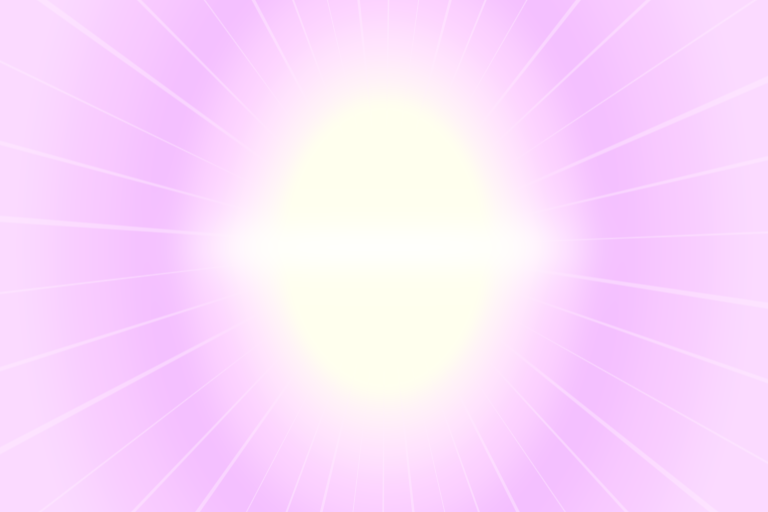
A Shadertoy shader for this background:

```glsl
const vec2  CENTER       = vec2(0.501, 0.517);  // fraction of the canvas
const float GLOW_SQUASH  = 0.70;                // below 1 stretches the glow upward
const float RAY_SQUASH   = 0.78;                // below 1 packs rays near the vertical
const float RAY_COUNT    = 42.0;                // multiple of 3, widths cycle by three
const float RAY_PHASE    = 0.41;                // in ray spacings
const float RAY_SKEW     = 0.21;                // uneven spacing around the circle
const float RAY_SKEW_DIR = 3.32;                // radians
const float RAY_THIN     = 0.014;               // half width in ray spacings
const float RAY_STEP     = 0.014;               // width gained per ray in the cycle
const float RAY_OPACITY  = 0.46;
const vec2  FLARE_SIZE   = vec2(0.310, 0.050);
const vec2  HALO_SIZE    = vec2(0.335, 0.105);
const float TAU          = 6.2831853;

const vec3 WHITE  = vec3(1.00, 1.00, 0.99);
const vec3 CREAM  = vec3(1.00, 1.00, 0.935);
const vec3 BLUSH  = vec3(1.00, 0.95, 0.97);
const vec3 PETAL  = vec3(1.00, 0.90, 0.99);
const vec3 PINK   = vec3(0.99, 0.825, 1.00);
const vec3 ORCHID = vec3(0.958, 0.752, 1.00);
const vec3 LILAC  = vec3(0.974, 0.792, 1.00);
const vec3 MIST   = vec3(0.983, 0.855, 1.00);
const vec3 RAY    = vec3(1.00, 0.93, 1.00);

// Cream core, pink rim, orchid ring and pale outer field
vec3 radialGlow(float d) {
    vec3 color = mix(CREAM, BLUSH, smoothstep(0.185, 0.235, d));
    color = mix(color, PETAL,  smoothstep(0.220, 0.280, d));
    color = mix(color, PINK,   smoothstep(0.260, 0.350, d));
    color = mix(color, ORCHID, smoothstep(0.330, 0.440, d));
    color = mix(color, LILAC,  smoothstep(0.450, 0.580, d));
    return mix(color, MIST,    smoothstep(0.550, 0.740, d));
}

// Tapered rays whose widths cycle thin, medium, thick
float rayMask(vec2 p, float pixel) {
    float angle = atan(p.y * RAY_SQUASH, p.x);
    float position = angle * RAY_COUNT / TAU - RAY_PHASE
                   - RAY_SKEW * cos(angle - RAY_SKEW_DIR);
    float index = round(position);
    float halfWidth = RAY_THIN + RAY_STEP * mod(index, 3.0);
    float radius = max(length(p), 0.01);
    float blur = pixel * RAY_COUNT / (TAU * radius);
    float ray = 1.0 - smoothstep(halfWidth - blur, halfWidth + blur,
                                 abs(position - index));
    return ray * smoothstep(0.22, 0.46, radius);
}

// Soft horizontal lens: flat along x, bell-shaped along y
float lens(vec2 p, vec2 size) {
    vec2 s = p / size;
    s *= s;
    return exp(-s.x * s.x - s.y);
}

void mainImage(out vec4 fragColor, in vec2 fragCoord) {
    float pixel = 1.0 / iResolution.y;
    vec2 p = (fragCoord - CENTER * iResolution.xy) * pixel;

    // Background and rays
    vec3 color = radialGlow(length(p * vec2(1.0, GLOW_SQUASH)));
    color = mix(color, RAY, RAY_OPACITY * rayMask(p, pixel));

    // Wide warm halo, then the bright streak
    color = mix(color, max(color, CREAM), 0.75 * lens(p, HALO_SIZE));
    color = mix(color, WHITE, 0.95 * lens(p, FLARE_SIZE));

    fragColor = vec4(color, 1.0);
}
```
